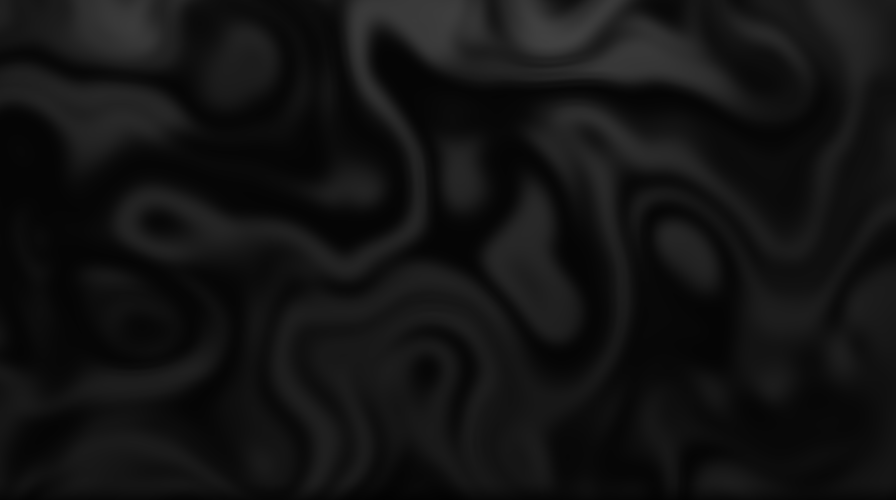
Write a WebGL 1 fragment shader that draws this background.

```glsl
precision highp float;
// Dark, softly blurred folds curling like thick smoke or satin.
// Stretched noise forms the strands; a jittered grid of vortices twists them,
// and a light from the top edge fades towards the bottom and the sides.

#define SWIRL_CELL 0.28     // spacing of the vortices, in canvas heights
#define SWIRL_TURN 2.7      // strongest twist, in radians
#define SWIRL_REACH 1.15    // vortex radius, in cells
#define STRAND_SCALE vec2(3.2, 11.5)
#define STRAND_TILT -0.5
#define FINE_SHARE 0.2
#define BLUR 0.014          // distance of the blur taps, in canvas heights
#define BLACK_LEVEL 0.019
#define LIGHT_BOTTOM 0.1
#define LIGHT_TOP 0.185
#define GLOW 0.085

uniform vec2 u_resolution;

vec2 hash2(vec2 cell) {
  vec3 h = fract(cell.xyx * vec3(0.1031, 0.1030, 0.0973));
  h += dot(h, h.yzx + 33.33);
  return fract((h.xx + h.yz) * h.zy);
}

float valueNoise(vec2 p) {
  vec2 cell = floor(p);
  vec2 f = fract(p);
  f = f * f * (3.0 - 2.0 * f);
  float low = mix(hash2(cell).x, hash2(cell + vec2(1.0, 0.0)).x, f.x);
  float high = mix(hash2(cell + vec2(0.0, 1.0)).x, hash2(cell + 1.0).x, f.x);
  return mix(low, high, f.y);
}

vec2 rotate(vec2 v, float angle) {
  float c = cos(angle);
  float s = sin(angle);
  return vec2(c * v.x - s * v.y, s * v.x + c * v.y);
}

// Adds up the displacement of every vortex within reach
vec2 swirl(vec2 p) {
  vec2 g = p / SWIRL_CELL;
  vec2 home = floor(g);
  vec2 shift = vec2(0.0);
  for (int j = -1; j <= 1; j++) {
    for (int i = -1; i <= 1; i++) {
      vec2 cell = home + vec2(float(i), float(j));
      vec2 center = cell + 0.2 + 0.6 * hash2(cell + 17.0);
      vec2 kind = hash2(cell + 71.0);
      vec2 d = g - center;
      float fall = max(0.0, 1.0 - dot(d, d) / (SWIRL_REACH * SWIRL_REACH));
      float turn = SWIRL_TURN * mix(0.5, 1.0, kind.y) * (kind.x < 0.5 ? -1.0 : 1.0);
      shift += rotate(d, turn * fall * fall) - d;
    }
  }
  return (g + shift) * SWIRL_CELL;
}

// Fold brightness, 0 in the creases to 1 on the ridges
float folds(vec2 p) {
  vec2 bend = vec2(valueNoise(p * 2.3 + 5.0), valueNoise(p * 2.3 + 29.0)) - 0.5;
  vec2 q = rotate(swirl(p) + 0.22 * bend, STRAND_TILT) + 40.0;
  float broad = valueNoise(q * STRAND_SCALE);
  float fine = valueNoise(q * STRAND_SCALE * vec2(1.3, 1.9) + 13.0);
  return pow(smoothstep(0.08, 0.92, mix(broad, fine, FINE_SHARE)), 1.4);
}

// Weighted 3 x 3 average that melts the tight creases together
float softFolds(vec2 p) {
  float sum = 0.0;
  for (int j = -1; j <= 1; j++) {
    for (int i = -1; i <= 1; i++) {
      vec2 tap = vec2(float(i), float(j));
      vec2 weight = 0.5 - 0.25 * abs(tap);
      sum += weight.x * weight.y * folds(p + tap * BLUR);
    }
  }
  return sum;
}

float softSpot(vec2 uv, vec2 center, vec2 size) {
  vec2 d = (uv - center) / size;
  return exp(-dot(d, d));
}

void main() {
  vec2 uv = gl_FragCoord.xy / u_resolution;
  vec2 p = gl_FragCoord.xy / u_resolution.y;

  // Light: vertical falloff, two glows at the top, dim sides
  float light = mix(LIGHT_BOTTOM, LIGHT_TOP, uv.y);
  light += GLOW * softSpot(uv, vec2(0.61, 0.94), vec2(0.12, 0.16));
  light += GLOW * softSpot(uv, vec2(0.19, 1.02), vec2(0.10, 0.13));
  float side = abs(uv.x - 0.5) * 2.0;
  light *= 1.0 - 0.35 * side * side * side;
  light *= mix(0.8, 1.2, valueNoise(p * 3.2 + 61.0));

  // Folds catch the light; the very bottom sinks into black
  float tone = BLACK_LEVEL + light * softFolds(p);
  tone *= smoothstep(-0.03, 0.04, uv.y);

  gl_FragColor = vec4(vec3(tone), 1.0);
}
```
